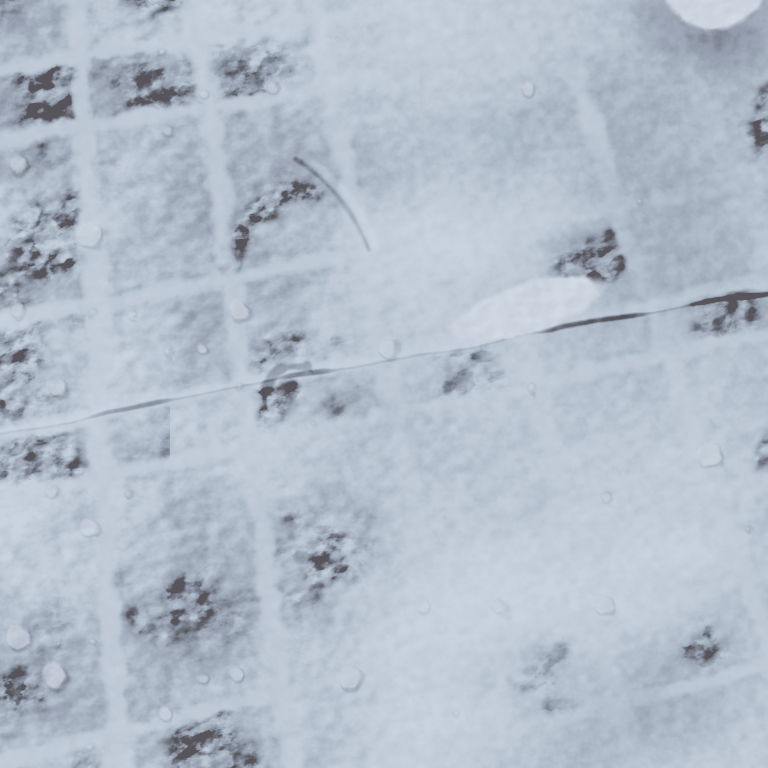
This texture is drawn by a Shadertoy shader. Its source:

```glsl
// Slanted paving stones half buried under wind-blown snow, with bare patches, a crack and clods.
const vec3 RAMP[6] = vec3[6](  // from clean snow to bare stone
  vec3(0.75, 0.79, 0.84), vec3(0.69, 0.74, 0.79), vec3(0.63, 0.67, 0.73),
  vec3(0.56, 0.60, 0.66), vec3(0.46, 0.48, 0.53), vec3(0.34, 0.335, 0.355));
const vec3 LUMP_COLOR = vec3(0.80, 0.835, 0.875);
const float ROW_JOINTS[8] = float[8](-0.14, 0.089, 0.182, 0.42, 0.566, 0.648, 0.995, 1.13);
const float COLUMN_START = 0.254;
const float COLUMN_LEAN = 0.125;
const float COLUMN_WIDTH = 0.152;
const float COLUMN_SPREAD = 0.073;  // columns widen downwards
const float ROW_SLOPE = 0.14;
const float ROW_FAN = 0.11;  // rows steepen downwards
const float JOINT_WIDTH = 0.014;
const float CRACK_ROW = 0.566;
const float CRACK_WIDTH = 0.0026;
const float CLOD_GRID = 21.0;
const float CLOD_CHANCE = 0.07;

float hash(vec2 p) {
  uvec2 q = uvec2(ivec2(floor(p)) + 4096) * uvec2(1597u, 3571u);
  uint n = (q.x ^ (q.y << 7)) * 747796u + q.y;
  n = (n ^ (n >> 15)) * 277803u;
  n = (n ^ (n >> 13)) * 951275u;
  return float((n ^ (n >> 16)) & 65535u) / 65535.0;
}

float noise(vec2 p) {
  vec2 i = floor(p), f = fract(p);
  f = f * f * (3.0 - 2.0 * f);
  return mix(mix(hash(i), hash(i + vec2(1, 0)), f.x),
             mix(hash(i + vec2(0, 1)), hash(i + vec2(1, 1)), f.x), f.y);
}

float fbm(vec2 p) {
  float sum = 0.0, amp = 0.533;
  for (int i = 0; i < 4; i++) {
    sum += amp * noise(p);
    p = mat2(1.6, 1.2, -1.2, 1.6) * p + 7.3;
    amp *= 0.5;
  }
  return sum;
}

float fade(float a, float b, float x) { return 1.0 - smoothstep(a, b, x); }

float ellipse(vec2 p, vec2 radii) { return (length(p / radii) - 1.0) * min(radii.x, radii.y); }

// Distance to a bowed stroke from a to b
float stroke(vec2 p, vec2 a, vec2 b, float bow) {
  vec2 ab = b - a;
  float h = clamp(dot(p - a, ab) / dot(ab, ab), 0.0, 1.0);
  return length(p - mix(a, b, h) - vec2(-ab.y, ab.x) * bow * 4.0 * h * (1.0 - h));
}

vec3 ramp(float shade) {
  vec3 color = RAMP[0];
  for (int i = 1; i < 6; i++) color = mix(color, RAMP[i], clamp(shade - float(i - 1), 0.0, 1.0));
  return color + 0.03 * clamp(-shade, 0.0, 1.2);
}

void mainImage(out vec4 fragColor, in vec2 fragCoord) {
  vec2 p = fragCoord / iResolution.xy;
  p.y = 1.0 - p.y;  // measured from the top
  float pixel = 1.5 / iResolution.y;
  vec2 w = p + 0.008 * (vec2(noise(p * 13.0), noise(p * 13.0 + 40.0)) - 0.5);

  // Stone grid in perspective
  float width = COLUMN_WIDTH + COLUMN_SPREAD * w.y;
  float column = (w.x - COLUMN_START - COLUMN_LEAN * w.y) / width;
  float row = (w.y + ROW_SLOPE * w.x) / (1.0 - ROW_FAN * w.x);
  float top = ROW_JOINTS[0], bottom = 1.5, rowId = 0.0;
  for (int i = 0; i < 8; i++) {
    if (row >= ROW_JOINTS[i]) { top = ROW_JOINTS[i]; rowId = float(i); }
    else bottom = min(bottom, ROW_JOINTS[i]);
  }
  vec2 stone = vec2(floor(column) + 20.0, rowId);
  vec2 size = vec2(width, bottom - top);
  vec2 local = vec2(fract(column), (row - top) / size.y);
  vec2 edge = min(local, 1.0 - local) * size;
  float ragged = 0.022 * (fbm(p * 42.0) - 0.5);
  float joint = fade(0.3, 1.4, (min(edge.x, edge.y * 1.3) + ragged) / JOINT_WIDTH);

  // Bare patch on each stone, larger and more common at the left
  float leftness = fade(0.2, 0.65, p.x);
  float strength = step(hash(stone), mix(0.5, 0.85, leftness)) * mix(0.5, 1.0, hash(stone + 31.0));
  strength *= 1.0 - joint;
  vec2 center = 0.275 + 0.45 * vec2(hash(stone + 57.0), hash(stone + 83.0));
  float radius = mix(0.035, 0.06, hash(stone + 113.0)) + 0.03 * leftness;
  float reach = (length((local - center) * size) + 0.16 * (fbm(p * 15.0) - 0.5)) / radius;
  float bare = strength * fade(0.25, 1.1, reach);
  float crescent = stroke(w, vec2(0.30, 0.345), vec2(0.405, 0.25), -0.16);
  bare = max(bare, 0.9 * fade(0.006, 0.026, crescent + ragged));

  // Drifts, powder and pitted stone
  vec2 slant = vec2(p.x, p.y + 0.2 * p.x);
  vec2 grain = slant * vec2(48.0, 66.0);
  float pits = smoothstep(0.40, 0.62, fbm(grain));
  float relief = fbm(grain * 1.3 + 0.35) - fbm(grain * 1.3 - 0.35);
  float powder = fbm(p * 95.0 + 9.0) - 0.5;
  float shade = 0.2 + 4.2 * (fbm(slant * vec2(3.5, 6.5) + 2.0) - 0.5) + 1.5 * powder;
  shade += (1.0 - joint) * (0.15 + 0.75 * leftness) * smoothstep(0.35, 0.6, fbm(p * 11.0 + 11.0));
  shade += relief * (0.8 + 1.3 * leftness * (1.0 - joint) + 4.5 * bare);
  shade += 0.8 * strength * fade(0.5, 1.7, reach) + bare * (0.5 + 3.9 * pits);
  float visible = mix(0.25, 0.85, max(leftness, smoothstep(0.4, 0.65, fbm(p * 5.0 + 30.0))));
  shade = mix(shade, min(shade, 0.2) * 0.5 - 0.2 + 0.7 * powder, joint * visible);

  // Broken crack below a snow lip, and a fold in the crust
  float below = row - CRACK_ROW - 0.02 * p.x * p.x + 0.1 * ragged;
  float dash = smoothstep(0.35, 0.75, noise(vec2(p.x * 15.0, 8.0)));
  float crackWidth = CRACK_WIDTH * (0.4 + 1.2 * dash);
  shade -= 0.7 * smoothstep(-0.025, -0.004, below) * fade(-0.004, 0.0, below);
  shade += fade(crackWidth * 0.4, crackWidth + pixel, abs(below)) * (1.0 + 2.8 * dash);
  float corner = stroke(p, vec2(0.345, 0.53), vec2(0.40, 0.478), -0.3);
  shade += 3.2 * fade(0.001, 0.009, corner + 0.7 * ragged);
  vec2 foldStart = vec2(0.385, 0.207), foldEnd = vec2(0.48, 0.325);
  shade += 1.9 * fade(0.0, 0.006, stroke(p, foldStart, foldEnd, -0.08) + 0.15 * ragged);
  shade -= 0.8 * fade(0.001, 0.009, stroke(p - vec2(0.009, -0.005), foldStart, foldEnd, -0.08));

  // Large lumps of snow, and small scattered clods
  vec2 wedge = p - vec2(0.685, 0.402);
  wedge.y += 0.27 * wedge.x;
  float lump = min(ellipse(wedge, vec2(0.092, 0.034)), ellipse(p - vec2(0.93, -0.012), vec2(0.062, 0.05)));
  shade += 2.5 * fade(-0.055, 0.03, ellipse(p - vec2(0.935, 0.025), vec2(0.11, 0.07)));
  vec2 cell = floor(p * CLOD_GRID);
  float clodSize = mix(0.004, 0.015, pow(hash(cell + 329.0), 2.0));
  vec2 toClod = p - (cell + 0.4 + 0.2 * hash(cell + 161.0)) / CLOD_GRID;
  float present = step(hash(cell + 447.0), CLOD_CHANCE + 0.12 * leftness);
  float clod = length(toClod) - clodSize + 0.8 * ragged;
  shade += present * 1.5 * fade(-0.001, 0.004, clod - 0.2 * (toClod.x + toClod.y));
  float cover = max(fade(-0.004, 0.002 + pixel, lump + 0.5 * ragged),
                    present * 0.75 * fade(-0.003, 0.001 + pixel, clod));
  fragColor = vec4(mix(ramp(shade), LUMP_COLOR - 0.06 * relief, cover), 1.0);
}
```
